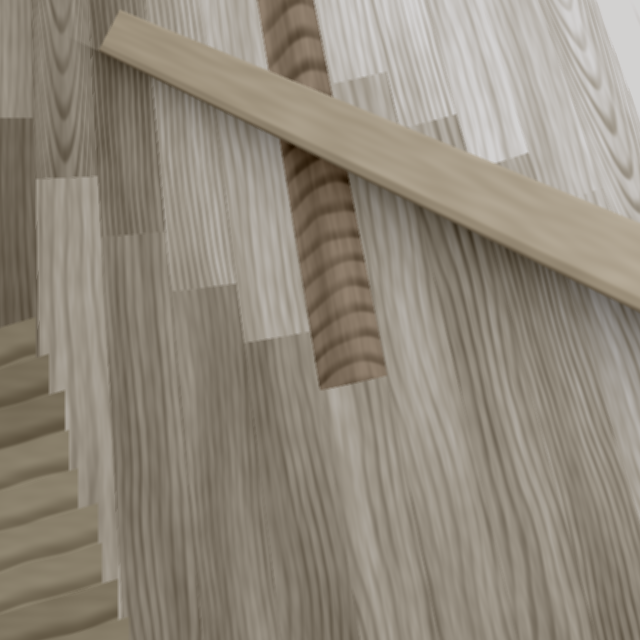
Write a WebGL 1 fragment shader that draws this texture.

```glsl
precision highp float;
// Fanned strips of jointed timber with a loose batten lying across them and a
// stepped stack of slats at the lower left. Each strip is cut into boards whose
// grain is a warped phase: straight, arched or crosswise. Nine taps soften it.

uniform vec2 u_resolution;

const vec3 DARK_WOOD = vec3(0.34, 0.30, 0.24);
const vec3 MID_WOOD = vec3(0.62, 0.59, 0.54);
const vec3 PALE_WOOD = vec3(0.79, 0.78, 0.77);
const vec3 BROWN_TINT = vec3(1.03, 0.97, 0.93);
const vec3 BATTEN_TINT = vec3(1.01, 0.98, 0.92);
const vec3 STACK_TINT = vec3(1.0, 0.99, 0.93);
const float BASE_LIGHT = 0.515;
const float FAN = 0.4;             // how far strips spread towards the bottom
const float STRIP_WIDTH = 0.088;
const float STRIP_START = 0.05;
const float BOARD_LENGTH = 1.1;
const float BOARD_CONTRAST = 0.17;
const float GRAIN_DEPTH = 0.15;
const float SLAT_HEIGHT = 0.064;
const float SHADOW_DEPTH = 0.27;
const float SOFTNESS = 0.0017;     // spacing of the taps

float hash(vec2 cell) {
  return fract(sin(dot(cell, vec2(127.1, 311.7))) * 4375.85);
}

float cornerSlope(vec2 cell, vec2 offset) {
  float angle = 6.2832 * hash(cell);
  return dot(vec2(cos(angle), sin(angle)), offset);
}

float gradientNoise(vec2 p) {
  vec2 i = floor(p), f = p - i;
  vec2 w = f * f * f * (f * (f * 6.0 - 15.0) + 10.0);
  vec2 e = vec2(1.0, 0.0);
  float low = mix(cornerSlope(i, f), cornerSlope(i + e, f - e), w.x);
  float high = mix(cornerSlope(i + e.yx, f - e.yx), cornerSlope(i + 1.0, f - 1.0), w.x);
  return mix(low, high, w.y);
}

vec3 woodColor(float tone) {
  vec3 c = mix(DARK_WOOD, MID_WOOD, clamp((tone - 0.34) / 0.28, -0.5, 1.0));
  return mix(c, PALE_WOOD, clamp((tone - 0.62) / 0.17, 0.0, 1.2));
}

// Late wood: darkens across a ring, then ends sharply.
float ringLine(float phase) {
  float f = fract(phase);
  return smoothstep(0.4, 0.8, f) * (1.0 - smoothstep(0.84, 1.0, f));
}

// p has its origin at the top left, with y pointing down.
vec3 boards(vec2 p) {
  float across = (p.x / (1.0 + FAN * p.y) - STRIP_START) / STRIP_WIDTH;
  float along = p.y + 0.5 * FAN * p.x * p.x;
  float strip = floor(across);
  float l = across - strip - 0.5;
  float joint = 0.1 + mod(0.18 + 0.095 * strip, 0.57);
  float row = floor((along - joint) / BOARD_LENGTH);
  vec2 board = vec2(strip, row);
  float kind = hash(board + 7.3);
  float seed = 19.0 * strip + 7.0 * row;

  float light = BASE_LIGHT + 0.12 * p.x + 0.23 * p.x * (1.0 - p.y);
  float tone = light + BOARD_CONTRAST * (hash(board + 2.0) - 0.5);
  float warp = gradientNoise(vec2(l * 0.9 + seed, along * 2.6));
  float wobble = gradientNoise(vec2(l * 2.0 + seed, along * 10.0));
  float phase = l * (5.0 + 4.5 * kind) + 2.0 * warp + 0.22 * wobble;
  float depth = GRAIN_DEPTH * (0.4 + 0.6 * hash(board + 4.0));
  vec3 tint = vec3(1.0);

  if (mod(strip, 7.0) == 4.0 && row < 0.0) {          // crosswise arcs
    phase = 18.0 * (along + 0.35 * along * along - 0.09 * l * l) + 0.7 * warp + 0.2 * wobble;
    tone = light - 0.15;
    depth = GRAIN_DEPTH;
    tint = BROWN_TINT;
  } else if (mod(strip, 9.0) == 0.0 && row < 0.0) {   // nested arches
    phase = 15.0 * (along + 1.3 * l * l) + 0.8 * warp + 0.2 * wobble;
    tone = light - 0.03;
    depth = GRAIN_DEPTH;
  } else if (mod(strip, 4.0) == 3.0 && row < 0.0) {   // pale sapwood
    tone = light + 0.06;
    depth = 0.5 * GRAIN_DEPTH;
  }
  float patchy = 0.8 + 1.0 * gradientNoise(vec2(l * 3.0 - seed, along * 3.0));
  tone -= depth * ringLine(phase) * clamp(patchy, 0.2, 1.2);
  tone += 0.11 * gradientNoise(vec2(l * 2.6 + seed, along * 1.8 + 0.4));
  tone += 0.05 * gradientNoise(vec2(l * 11.0 + seed, along * 7.0));
  tone += 0.045 * gradientNoise(vec2(l * 23.0 + seed, along * 24.0));
  tone -= 0.025 * smoothstep(0.47, 0.5, abs(l));
  return woodColor(tone) * tint;
}

vec3 scene(vec2 p) {
  // Batten edges converge slightly towards the far left end.
  float top = 0.41 * p.x - 0.0616;
  float bottom = 0.483 * p.x + 0.0057;
  float t = (p.y - top) / (bottom - top);
  float end = 0.195 - 0.52 * p.y;
  if (p.x > end && t > 0.0 && t < 1.0) {
    float fibre = gradientNoise(vec2(p.x * 14.0, t * 7.0));
    float tone = 0.595 + 0.085 * p.x + 0.045 * fibre;
    tone += 0.03 * (1.0 - smoothstep(0.0, 0.08, t));
    tone -= 0.09 * smoothstep(0.80, 0.87, t) + 0.22 * smoothstep(0.93, 1.0, t);
    return woodColor(tone) * BATTEN_TINT;
  }

  vec3 color = boards(p);
  float slope = p.y + 0.3 * p.x;
  float slat = floor(slope / SLAT_HEIGHT);
  float stepEdge = max(0.05, 0.055 + 0.267 * (slat * SLAT_HEIGHT - 0.49));
  stepEdge += 0.02 * (hash(vec2(slat, 3.0)) - 0.5);
  if (p.x < stepEdge && slat > 7.0) {
    float f = fract(slope / SLAT_HEIGHT + 0.12 * gradientNoise(vec2(p.x * 12.0, slat)));
    float tone = 0.45 + 0.08 * hash(vec2(slat, 8.0)) + 0.04 * f;
    tone -= 0.13 * smoothstep(0.5, 0.9, f) * (1.0 - smoothstep(0.92, 1.0, f));
    color = woodColor(tone + 0.03 * gradientNoise(p * vec2(18.0, 70.0))) * STACK_TINT;
  }

  float gap = max(p.y - bottom, 0.0);
  float shadow = exp(-gap / (0.025 + 0.06 * p.x)) * smoothstep(0.09, 0.2, p.x);
  shadow *= step(bottom, p.y) * (0.65 + 0.6 * p.x);
  return color - SHADOW_DEPTH * shadow * vec3(1.0, 1.01, 1.02);
}

void main() {
  vec2 p = gl_FragCoord.xy / u_resolution;
  p.y = 1.0 - p.y;
  vec3 sum = vec3(0.0);
  for (int i = -1; i <= 1; i++) {
    for (int j = -1; j <= 1; j++) {
      sum += scene(p + SOFTNESS * vec2(float(i), float(j)));
    }
  }
  gl_FragColor = vec4(sum / 9.0, 1.0);
}
```
